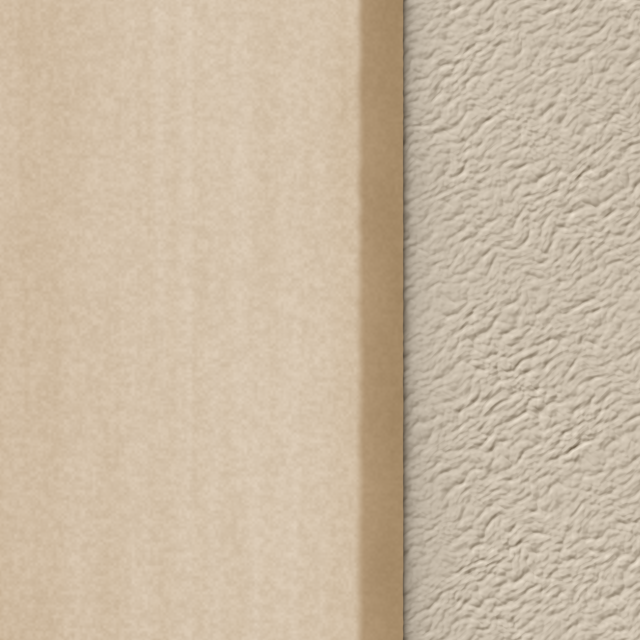
Write a three.js fragment shader that draws this texture.

```glsl
// A pale wooden panel with a bevelled edge, standing against a rough plaster wall.
varying vec2 vUv;

vec2 hash2(vec2 p) {
  vec3 q = fract(p.xyx * vec3(0.1031, 0.1030, 0.0973));
  q += dot(q, q.yzx + 33.33);
  return fract((q.xx + q.yz) * q.zy);
}

// Smoothly blended cellular distance: low at cell centres, high in between
float cells(vec2 p) {
  vec2 cell = floor(p), f = fract(p);
  float sum = 0.0;
  for (int y = -1; y <= 1; y++) {
    for (int x = -1; x <= 1; x++) {
      vec2 g = vec2(float(x), float(y));
      vec2 r = g + hash2(cell + g) - f;
      sum += exp(-7.0 * dot(r, r));
    }
  }
  return -log(sum + 0.002) / 7.0;
}

// Smooth random values on a lattice
float grain(vec2 p) {
  vec2 i = floor(p), f = fract(p);
  f = f * f * (3.0 - 2.0 * f);
  float low = mix(hash2(i).x, hash2(i + vec2(1.0, 0.0)).x, f.x);
  float high = mix(hash2(i + vec2(0.0, 1.0)).x, hash2(i + 1.0).x, f.x);
  return mix(low, high, f.y) - 0.5;
}

// Height of the plaster: warped lumps stretched along a rising diagonal
float plasterHeight(vec2 p) {
  p += 0.004 * sin(p.yx * vec2(47.0, 39.0) + 2.0 * sin(p * 31.0));
  p += 0.0016 * sin(p.yx * vec2(173.0, 141.0) + 1.7);
  vec2 q = vec2(dot(p, vec2(0.86, 0.51)), dot(p, vec2(-0.51, 0.86)));
  return -cells(q * vec2(48.0, 88.0)) - 0.5 * cells(q * vec2(105.0, 165.0) + 19.0);
}

vec3 plasterWall(vec2 p) {
  // Relief lit from the upper left
  vec2 away = vec2(0.0013, -0.0021);
  float slope = plasterHeight(p + away) - plasterHeight(p - away);
  float relief = 0.16 * max(slope, 0.0) + 0.36 * min(slope, 0.0);
  relief *= mix(0.6, 1.0, smoothstep(0.64, 0.76, p.x));
  relief *= 1.0 + 0.5 * grain(p * 9.0);

  vec3 color = vec3(0.79, 0.742, 0.672) + relief * vec3(1.0, 1.02, 1.04);
  color += 0.03 * grain(p * 230.0) + 0.02 * grain(p * 6.0);

  // Contact shadow beside the panel, narrow and dark, then broad and faint
  float gap = max(p.x - 0.63, 0.0);
  float ragged = 0.006 + 0.004 * grain(vec2(p.x * 60.0, p.y * 95.0));
  color *= 1.0 - vec3(0.46, 0.49, 0.53) * exp(-gap / ragged);
  return color * (1.0 - 0.13 * exp(-gap / 0.028));
}

vec3 panelFace(vec2 p) {
  vec3 color = mix(vec3(0.815, 0.735, 0.635), vec3(0.84, 0.77, 0.68),
                   smoothstep(0.0, 0.35, p.x));
  color -= vec3(0.015, 0.02, 0.028) * smoothstep(0.49, 0.55, p.x);

  // Long vertical fibres
  float fibres = grain(vec2(p.x * 48.0, p.y * 1.3));
  fibres += 0.7 * grain(vec2(p.x * 125.0, p.y * 2.5 + 7.0));
  color += fibres * vec3(0.014, 0.018, 0.025);

  // Mottling and a fine nap
  float mottle = grain(p * vec2(7.0, 5.0)) + 0.6 * grain(p * vec2(34.0, 42.0));
  float nap = grain(p * vec2(115.0, 135.0)) + 0.9 * grain(p * 245.0 + 31.0);
  color += mottle * vec3(0.014, 0.018, 0.024);
  return color + nap * vec3(0.034, 0.038, 0.043);
}

vec3 panelBevel(vec2 p) {
  vec3 color = mix(vec3(0.685, 0.58, 0.45), vec3(0.645, 0.54, 0.405),
                   smoothstep(0.565, 0.625, p.x));
  color += 0.025 * grain(p * vec2(22.0, 9.0));
  color += 0.022 * grain(p * 150.0) + 0.018 * grain(p * 255.0);
  return color;
}

void main() {
  vec2 p = vUv;

  // The fold between face and bevel is soft and slightly worn
  float fold = 0.562 + 0.003 * grain(vec2(3.0, p.y * 40.0));
  vec3 panel = mix(panelFace(p), panelBevel(p),
                   smoothstep(fold - 0.009, fold + 0.009, p.x));

  // The outer edge is crisp
  float outer = 0.63 + 0.0008 * grain(vec2(8.0, p.y * 110.0));
  vec3 color = mix(panel, plasterWall(p),
                   smoothstep(outer - 0.0013, outer + 0.0013, p.x));

  gl_FragColor = vec4(color, 1.0);
}
```
